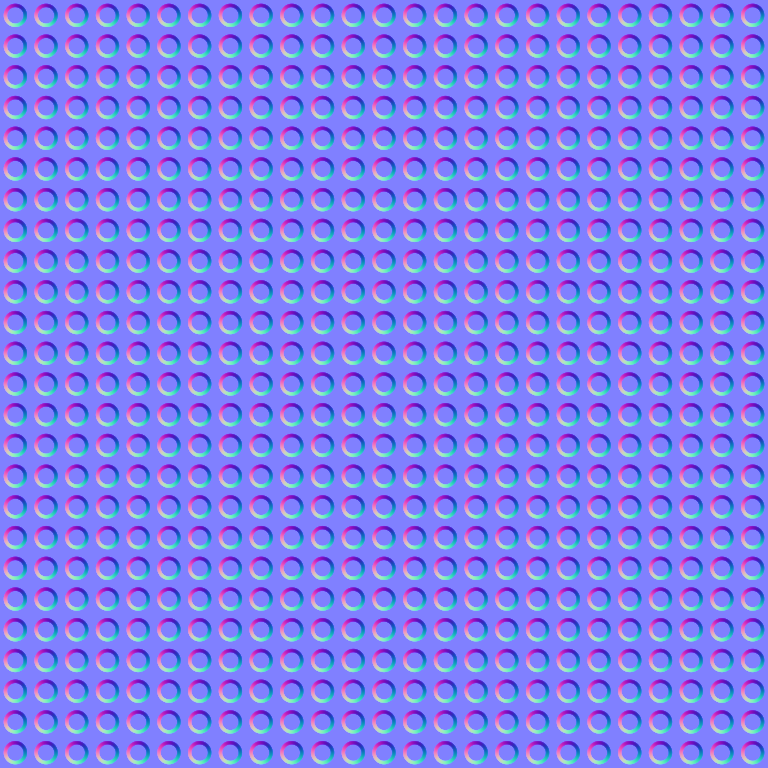
Give the GLSL for this texture map, as a three.js fragment shader.

```glsl
varying vec2 vUv;

const float REPEATS = 25.0;       // cells across and up
const float INNER_RADIUS = 0.25;  // in cells
const float OUTER_RADIUS = 0.395; // in cells
const float PEAK_SLOPE = 2.1;     // steepest point of the bevel

// Slope of a smoothstep-shaped bevel: zero at both rims, steepest midway
float bevelSlope(float radius) {
  float t = clamp((radius - INNER_RADIUS) / (OUTER_RADIUS - INNER_RADIUS), 0.0, 1.0);
  return PEAK_SLOPE * 4.0 * t * (1.0 - t);
}

// Unit normal of a round, flat-bottomed dimple centred in its cell
vec3 dimpleNormal(vec2 cell) {
  float radius = length(cell);
  vec2 outward = cell / max(radius, 1e-4);
  return normalize(vec3(-outward * bevelSlope(radius), 1.0));
}

void main() {
  vec2 cell = fract(vUv * REPEATS) - 0.5;
  vec3 normal = dimpleNormal(cell);

  // Pack the normal into colour
  gl_FragColor = vec4(normal * 0.5 + 0.5, 1.0);
}
```
